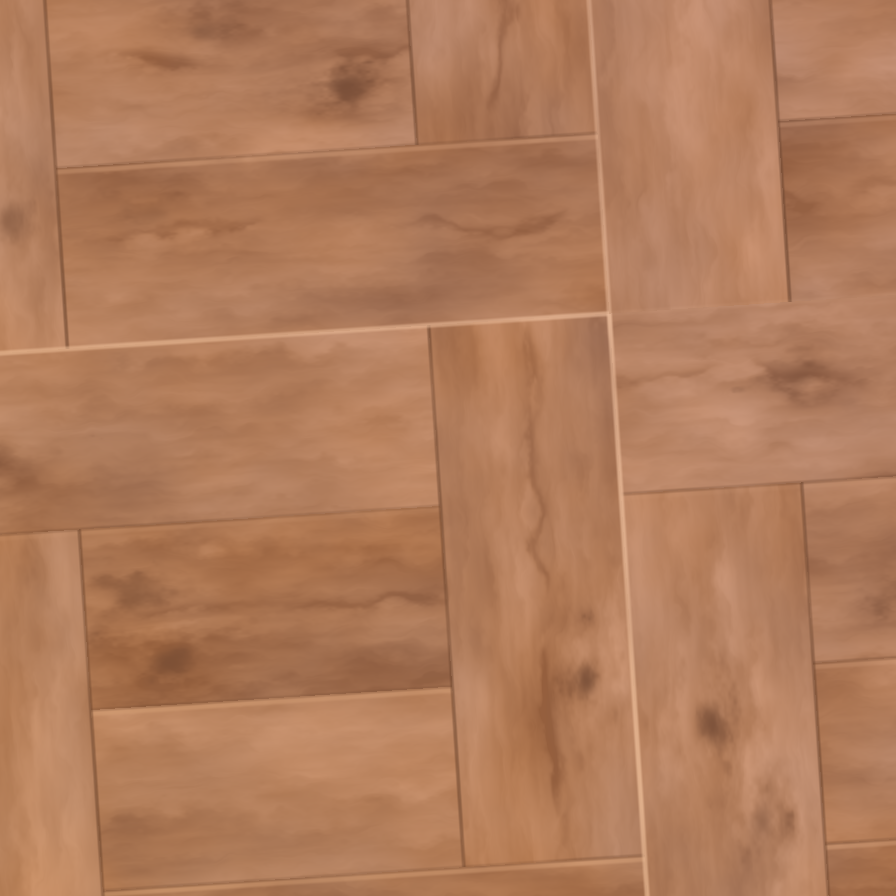
A WebGL 2 fragment shader for this texture:

```glsl
#version 300 es
precision highp float;
// Wooden parquet floor: large square tiles, slightly turned, each a pinwheel of
// four long planks around two short ones. Stretched noise gives the grain,
// hashed knots and veins give the wear, and pale joints part the tiles.
uniform vec2 u_resolution;
out vec4 fragColor;

const vec2  TILE_CORNER = vec2(0.680, 0.650); // where four tiles meet
const float PLANK_WIDTH = 0.202;              // canvas units, a quarter tile
const float TILE_SPAN   = 4.0;                // tile side in plank widths
const float TURN        = 0.065;              // radians
const float SEAM_HALF   = 0.009;              // in plank widths
const float JOINT_HALF  = 0.013;
const float KNOT_RADIUS = 0.062;
const vec3 WOOD_DARK  = vec3(0.575, 0.38, 0.262);
const vec3 WOOD_MID   = vec3(0.692, 0.487, 0.351);
const vec3 WOOD_LIGHT = vec3(0.79, 0.585, 0.455);
const vec3 WARM_SHIFT = vec3(0.03, -0.02, -0.08); // amber against grey
const vec3 KNOT_COLOR = vec3(0.43, 0.28, 0.20);
const vec3 SEAM_DARK  = vec3(0.42, 0.27, 0.18);
const vec3 SEAM_LIGHT = vec3(0.83, 0.63, 0.48);
const vec3 JOINT_PALE = vec3(0.90, 0.72, 0.58);
// Mean tone by slot: top, right, bottom, left, lower centre, upper centre
const float SLOT_TONE[6] = float[6](0.53, 0.60, 0.38, 0.63, 0.58, 0.42);

struct Plank { vec2 low; vec2 size; int slot; };

float hash(vec2 p) {
  uvec2 n = uvec2(ivec2(floor(p)));
  uint h = n.x * 1597334677u ^ n.y * 3812015801u;
  h = (h ^ (h >> 15)) * 2246822519u;
  h ^= h >> 13;
  return float(h >> 16) / 65535.0;
}

float noise(vec2 p) {
  vec2 i = floor(p), f = fract(p);
  f = f * f * (3.0 - 2.0 * f);
  return mix(mix(hash(i), hash(i + vec2(1, 0)), f.x),
             mix(hash(i + vec2(0, 1)), hash(i + vec2(1, 1)), f.x), f.y);
}

float fbm(vec2 p) {
  float sum = 0.0, amp = 0.5;
  for (int i = 0; i < 4; i++) {
    sum += amp * noise(p);
    p = p * 2.03 + 17.3;
    amp *= 0.5;
  }
  return sum - 0.47; // centred on zero
}

// Pinwheel layout inside one tile
Plank findPlank(vec2 q) {
  if (q.y > 3.0 && q.x < 3.0) return Plank(vec2(0, 3), vec2(3, 1), 0);
  if (q.x >= 3.0 && q.y > 1.0) return Plank(vec2(3, 1), vec2(1, 3), 1);
  if (q.y <= 1.0 && q.x > 1.0) return Plank(vec2(1, 0), vec2(3, 1), 2);
  if (q.x <= 1.0) return Plank(vec2(0, 0), vec2(1, 3), 3);
  if (q.y < 2.0) return Plank(vec2(1, 1), vec2(2, 1), 4);
  return Plank(vec2(1, 2), vec2(2, 1), 5);
}

// g.x runs along the plank, g.y across it
vec3 wood(vec2 g, float len, float tone, vec2 key) {
  vec2 offset = 60.0 * vec2(hash(key), hash(key + 7.0));
  float ragged = fbm(g * vec2(5.0, 9.0) + offset);
  float knot = 0.0, halo = 0.0;
  for (int i = 0; i < 2; i++) {
    vec2 k = key + float(i) * vec2(31, 53);
    vec2 center = vec2(len * mix(0.12, 0.88, hash(k + 1.0)), mix(0.2, 0.8, hash(k + 2.0)));
    float strength = smoothstep(0.25, 0.9, hash(k + 3.0)) * (i == 0 ? 1.0 : 0.6);
    vec2 d = (g - center) / (KNOT_RADIUS * vec2(1.6, 1.0));
    float r = length(d) * (1.0 + 2.2 * ragged);
    knot += strength * exp(-r * r);
    halo += strength * exp(-dot(d, d) / 14.0);
    g.y -= 0.05 * strength * d.y * exp(-dot(d, d) / 8.0); // grain flows round
  }
  // Broad stains, grain bands, fine fibres and flecks around the knots
  tone += 0.95 * fbm(g * vec2(0.9, 2.0) + offset);
  tone += 0.6 * fbm(vec2(g.x * 1.4, g.y * 8.0 + 1.5 * ragged) + offset.yx);
  tone += 0.08 * (noise(vec2(g.x * 4.0, g.y * 38.0) + offset) - 0.5);
  tone += (0.25 + 1.1 * min(halo, 1.0)) * ragged;
  // Ragged dark vein, broken along its length and varying in width
  float path = 0.55 + 0.45 * fbm(vec2(g.x * 0.8, 0.5) + offset) + 0.16 * ragged;
  float breaks = noise(vec2(g.x * 3.5, 3.5) + offset);
  float vein = exp(-pow((g.y - path) / mix(0.012, 0.04, breaks), 2.0));
  vein *= smoothstep(0.3, 0.8, breaks) * step(0.45, hash(key + 5.0));
  tone = clamp(tone - 0.22 * halo - 0.36 * vein, 0.0, 1.0);
  vec3 color = mix(WOOD_DARK, WOOD_MID, min(tone * 2.0, 1.0));
  color = mix(color, WOOD_LIGHT, max(tone * 2.0 - 1.0, 0.0));
  color += WARM_SHIFT * fbm(g * vec2(1.1, 1.8) + offset.yx + 9.0);
  return mix(color, KNOT_COLOR, 0.7 * min(knot, 1.0));
}

float stroke(float d, float halfWidth, float pixel) {
  return 1.0 - smoothstep(0.3 * halfWidth, 1.4 * halfWidth + 0.8 * pixel, abs(d));
}

void main() {
  vec2 uv = gl_FragCoord.xy / u_resolution.y;
  float pixel = 1.0 / (PLANK_WIDTH * u_resolution.y);
  float c = cos(TURN), s = sin(TURN);
  vec2 p = mat2(c, -s, s, c) * (uv - TILE_CORNER) / PLANK_WIDTH;
  vec2 tile = floor(p / TILE_SPAN);
  vec2 q = p - tile * TILE_SPAN;

  Plank plank = findPlank(q);
  vec2 local = q - plank.low;
  bool upright = plank.size.y > plank.size.x;
  vec2 key = tile * vec2(101, 67) + float(plank.slot) * vec2(13, 29) + 400.0;
  float tone = SLOT_TONE[plank.slot] + 0.1 * (hash(key + 9.0) - 0.5);
  vec3 color = wood(upright ? local.yx : local, max(plank.size.x, plank.size.y), tone, key);

  // Seams inside a tile: dark uprights, faint level ones with a lit lower lip
  vec2 edge = min(local, plank.size - local);
  vec2 border = min(q, TILE_SPAN - q);
  vec2 inner = step(0.1, border);
  vec2 patchy = vec2(noise(vec2(p.y * 3.0, 4.5)), noise(vec2(p.x * 3.0, 6.5)));
  float lip = stroke(plank.size.y - local.y - 0.02, 0.014, pixel) * inner.y;
  color = mix(color, SEAM_LIGHT, lip * mix(0.1, 0.8, hash(key + 4.0)) * (0.5 + 0.6 * patchy.y));
  vec2 dark = inner * mix(vec2(0.35, 0.12), vec2(0.65, 0.42), patchy);
  color = mix(color, SEAM_DARK, dark.x * stroke(edge.x, SEAM_HALF, pixel));
  color = mix(color, SEAM_DARK, dark.y * stroke(edge.y, SEAM_HALF, pixel));

  // Pale joints between tiles, worn away on the far side of the corner
  vec2 fresh = vec2(tile.y < 0.0 ? 0.9 : 0.55, tile.x < 0.0 ? 0.8 : 0.1);
  fresh *= 0.6 + 0.5 * patchy;
  color = mix(color, JOINT_PALE, fresh.x * stroke(border.x, JOINT_HALF, pixel));
  color = mix(color, JOINT_PALE, fresh.y * stroke(border.y, JOINT_HALF, pixel));

  // Light turns from warm at lower left to rosy at upper right
  color *= mix(vec3(1.0, 0.98, 0.92), vec3(1.01, 1.01, 1.07), 0.5 * (uv.x + uv.y));
  fragColor = vec4(color, 1.0);
}
```
